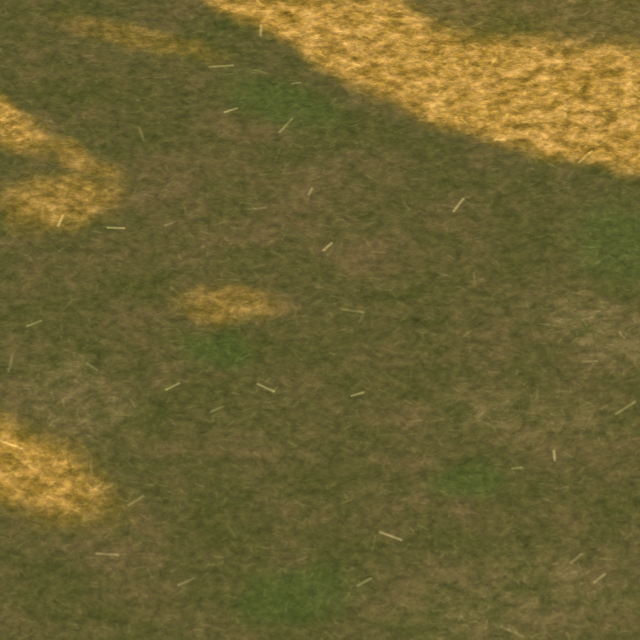
This texture is drawn by a Shadertoy shader. Its source:

```glsl
// Patchy dry lawn in late light: a shaded olive field crossed by golden sun patches.
// Soft ellipses and a curved band place the light; gradient noise gives the soil and
// grass variation, and cell-scattered short strokes give the blades and straw flecks.
#define SHADE_GREEN vec3(0.325, 0.330, 0.155)
#define SHADE_BROWN vec3(0.435, 0.375, 0.225)
#define LUSH_GREEN  vec3(0.300, 0.370, 0.155)
#define DRY_STRAW   vec3(0.530, 0.460, 0.290)
#define SUN_GOLD    vec3(0.640, 0.490, 0.170)
#define SUN_STRAW   vec3(0.800, 0.625, 0.330)
#define EDGE_WARP   0.022
#define GRAIN       0.26
#define BLADE_GAIN  0.085
#define FLECK_GAIN  0.30

vec2 hash2(vec2 p) {
    vec3 q = fract(vec3(p.xyx) * vec3(0.1031, 0.1030, 0.0973));
    q += dot(q, q.yzx + 33.33);
    return fract((q.xx + q.yz) * q.zy);
}

float gradDot(vec2 cell, vec2 offset, vec2 f) {
    float a = 6.2832 * hash2(cell + offset).x;
    return dot(vec2(cos(a), sin(a)), f - offset);
}

float gradientNoise(vec2 p) {
    vec2 i = floor(p), f = p - i;
    vec2 u = f * f * f * (f * (f * 6.0 - 15.0) + 10.0);
    float low = mix(gradDot(i, vec2(0, 0), f), gradDot(i, vec2(1, 0), f), u.x);
    float high = mix(gradDot(i, vec2(0, 1), f), gradDot(i, vec2(1, 1), f), u.x);
    return mix(low, high, u.y);
}

float fbm(vec2 p) {
    float sum = 0.0, amp = 0.6;
    for (int i = 0; i < 4; i++) {
        sum += amp * gradientNoise(p);
        p = mat2(1.6, 1.2, -1.2, 1.6) * p + 17.3;
        amp *= 0.55;
    }
    return sum;
}

// Soft rotated ellipse, one inside and zero outside.
float patchMask(vec2 p, vec2 center, vec2 radius, float angle) {
    float c = cos(angle), s = sin(angle);
    vec2 d = p - center;
    d = vec2(c * d.x + s * d.y, c * d.y - s * d.x);
    return 1.0 - smoothstep(0.45, 1.35, length(d / radius));
}

// Large sun band with a curved, fairly crisp lower edge and a softer top.
float sunBand(vec2 p) {
    float x = p.x - 0.52;
    float notch = (p.x - 0.44) / 0.05;
    float lower = 0.875 - 0.50 * x + 0.38 * x * x + 0.018 * exp(-notch * notch);
    float upper = mix(1.01, 0.945, smoothstep(0.58, 0.72, p.x)) - 0.07 * max(x - 0.18, 0.0);
    return smoothstep(-0.012, 0.026, p.y - lower)
         * (1.0 - 0.85 * smoothstep(-0.025, 0.03, p.y - upper));
}

// Signed strokes scattered over a grid; density is the share of filled cells.
float strokes(vec2 p, float density, float width) {
    vec2 cell = floor(p);
    float sum = 0.0;
    for (int j = -1; j <= 1; j++)
    for (int i = -1; i <= 1; i++) {
        vec2 id = cell + vec2(i, j);
        vec2 place = hash2(id), kind = hash2(id + 71.7);
        float angle = 3.1416 * kind.x;
        vec2 dir = vec2(cos(angle), sin(angle)) * (0.15 + 0.3 * kind.y);
        vec2 d = p - id - place;
        float t = clamp(dot(d, dir) / dot(dir, dir), -1.0, 1.0);
        float line = 1.0 - smoothstep(0.0, width, length(d - dir * t));
        vec2 pick = hash2(id + 139.1);
        sum += line * step(pick.x, density) * (pick.y * 1.6 - 0.6);
    }
    return sum;
}

void mainImage(out vec4 fragColor, in vec2 fragCoord) {
    vec2 uv = fragCoord / iResolution.xy;
    vec2 ground = vec2(uv.x, uv.y * (1.0 + 0.25 * uv.y));
    vec2 p = uv + EDGE_WARP * vec2(fbm(uv * 14.0), fbm(uv * 14.0 + 40.0));

    // Sunlight
    float sun = sunBand(p);
    sun = max(sun, 0.85 * patchMask(p, vec2(0.00, 0.815), vec2(0.10, 0.034), -0.55));
    sun = max(sun, 0.55 * patchMask(p, vec2(0.12, 0.755), vec2(0.08, 0.022), -0.45));
    sun = max(sun, 0.68 * patchMask(p, vec2(0.09, 0.685), vec2(0.10, 0.045), 0.12));
    sun = max(sun, 0.52 * patchMask(p, vec2(0.36, 0.525), vec2(0.085, 0.032), 0.0));
    sun = max(sun, 0.90 * patchMask(p, vec2(0.03, 0.270), vec2(0.16, 0.068), -0.42));
    sun = max(sun, 0.42 * patchMask(p, vec2(0.22, 0.940), vec2(0.14, 0.020), -0.22));

    // Dry and lush areas
    float dry = 0.75 * patchMask(p, vec2(0.95, 0.480), vec2(0.12, 0.050), -0.45);
    dry = max(dry, 0.50 * patchMask(p, vec2(0.12, 0.385), vec2(0.11, 0.065), -0.45));
    dry = max(dry, 0.45 * patchMask(p, vec2(0.83, 0.350), vec2(0.15, 0.050), -0.15));
    dry = max(dry, 0.45 * patchMask(p, vec2(0.80, 0.060), vec2(0.22, 0.080), 0.10));
    float lush = patchMask(p, vec2(0.44, 0.840), vec2(0.10, 0.040), -0.3);
    lush = max(lush, patchMask(p, vec2(0.97, 0.620), vec2(0.09, 0.070), -0.3));
    lush = max(lush, patchMask(p, vec2(0.34, 0.450), vec2(0.06, 0.030), 0.0));
    lush = max(lush, patchMask(p, vec2(0.73, 0.250), vec2(0.06, 0.030), 0.0));
    lush = max(lush, patchMask(p, vec2(0.46, 0.070), vec2(0.10, 0.050), 0.2));
    float brown = patchMask(p, vec2(0.42, 0.660), vec2(0.30, 0.080), -0.2);

    // Ground colour
    float broad = fbm(ground * vec2(7.0, 11.0) + 3.0);
    float tufts = fbm(ground * vec2(30.0, 42.0) + 9.0);
    vec3 shade = mix(SHADE_GREEN, SHADE_BROWN, clamp(0.42 + broad + 0.6 * tufts + 0.25 * brown, 0.0, 1.0));
    shade = mix(shade, LUSH_GREEN, 0.55 * lush);
    shade = mix(shade, DRY_STRAW, dry * clamp(0.6 + tufts, 0.0, 1.0));
    vec3 lit = mix(SUN_GOLD, SUN_STRAW, clamp(0.5 * sun + 1.3 * tufts + 0.4 * broad, 0.0, 1.0));
    vec3 color = mix(shade, lit, clamp(sun * (1.0 + 0.5 * tufts), 0.0, 1.0));

    // Grass grain, blades and pale flecks
    float grain = fbm(ground * vec2(75.0, 95.0));
    float blades = strokes(ground * vec2(48.0, 60.0), 0.75, 0.20)
                 + 0.7 * strokes(ground * vec2(80.0, 95.0) + 31.0, 0.8, 0.28);
    color *= 1.0 + GRAIN * (grain + 0.5 * tufts) * (1.0 + 0.5 * sun);
    color += BLADE_GAIN * blades * (0.65 + 0.6 * sun + 0.5 * dry) * vec3(1.0, 0.92, 0.68);
    float fleck = max(strokes(ground * 24.0 + 5.0, 0.09, 0.10), 0.0);
    color += FLECK_GAIN * fleck * vec3(0.85, 0.78, 0.60);
    fragColor = vec4(clamp(color, 0.0, 1.0), 1.0);
}
```
